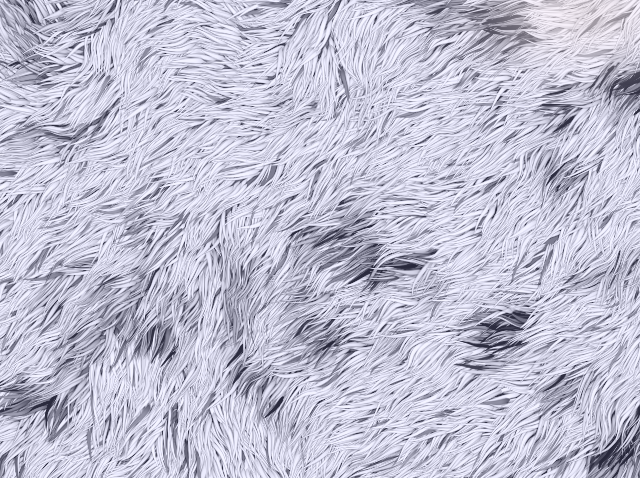
Give the GLSL for this texture, as a Shadertoy shader.

```glsl
#define CELL 0.040
#define REACH 3
#define STRANDS 20
#define HAIR_LENGTH 0.092
#define HAIR_WIDTH 0.0045
#define CLUMPING 0.4
#define SHADOW 0.25
#define FOLD_DEPTH 0.70
#define WAVINESS 0.012
#define UNDERCOAT 0.5
#define COOL_TINT vec3(0.0, 0.0, 0.075)
#define WARM_GLOW vec3(0.99, 0.94, 0.94)

vec3 hash3(vec2 p) {
    vec3 q = fract(p.xyx * vec3(0.1031, 0.1030, 0.0973));
    q += dot(q, q.yxz + 33.33);
    return fract((q.xxy + q.yzz) * q.zyx);
}

float noise(vec2 p) {
    vec2 i = floor(p), f = fract(p);
    f = f * f * (3.0 - 2.0 * f);
    vec2 e = vec2(0.0, 1.0);
    return mix(mix(hash3(i).x, hash3(i + e.yx).x, f.x),
               mix(hash3(i + e.xy).x, hash3(i + e.yy).x, f.x), f.y);
}

// Signed horizontal distance to the parting between both halves of the pelt
float parting(vec2 p) {
    return p.x - 0.53 + 0.3 * (p.y - 0.4) - 0.03 * sin(p.y * 15.0);
}

// Direction in which the hair tips point, as an angle
float combAngle(vec2 p) {
    float side = parting(p);
    float left = 0.65 + 0.9 * p.x + 0.8 * (0.5 - p.y);
    float right = 0.42 + 0.55 * exp(-6.0 * max(side, 0.0))
                + 0.45 * smoothstep(1.1, 1.35, p.x) - 0.25 * (p.y - 0.5);
    float unruly = smoothstep(0.65, 0.95, p.y) * (1.0 - smoothstep(0.6, 0.95, p.x));
    float swirl = (noise(p * 4.5 + 3.7) - 0.5) * (0.8 + 2.2 * unruly);
    float ripple = (noise(p * 11.0 + 17.0) - 0.5) * 0.6;
    return 3.14159 + mix(left, right, smoothstep(-0.06, 0.1, side)) + swirl + ripple;
}

// Dark hollows where the pelt folds
float foldAmount(vec2 p) {
    float side = parting(p) / 0.03;
    float seam = exp(-side * side) * smoothstep(0.1, 0.3, p.y)
               * (1.0 - smoothstep(0.45, 0.62, p.y));
    float hollows = noise(p * vec2(5.0, 8.0) + 8.3) * 0.6 + noise(p * 15.0) * 0.4;
    return clamp(0.7 * seam + smoothstep(0.56, 0.86, hollows), 0.0, 1.0);
}

// Paint the hairs of one lock over the tone so far
float paintLock(float tone, vec2 id, vec2 p, float pixel) {
    vec3 lock = hash3(id + 71.0);
    vec2 center = (id + 0.5 + 0.5 * (lock.xy - 0.5)) * CELL;
    float angle = combAngle(center) + (lock.z - 0.5) * 0.3;
    vec2 along = vec2(cos(angle), sin(angle));
    vec2 q = p - center;
    q = vec2(dot(q, along), dot(q, vec2(-along.y, along.x)));
    if (q.x < -CELL || q.x > HAIR_LENGTH + CELL || abs(q.y) > 2.0 * CELL) return tone;

    float fold = foldAmount(center);
    float lockBend = (lock.x - 0.5) * 0.7;
    for (int k = 0; k < STRANDS; k++) {
        vec3 a = hash3(id * 3.0 + float(k) * vec2(17.3, 41.7) + 200.0);
        vec3 b = hash3(id * 5.0 + float(k) * vec2(29.1, 13.9) + 500.0);
        vec2 root = (a.xy - 0.5) * 1.6 * CELL;
        float size = HAIR_LENGTH * mix(0.6, 1.0, a.z);
        float u = (q.x - root.x) / size;
        if (u <= 0.0 || u >= 1.0) continue;

        // Tapered, curved strand that leans towards the tip of its lock
        float bend = lockBend + (b.x - 0.5) * 0.2;
        float spine = root.y * (1.0 - CLUMPING * u)
                    + size * (bend * u * u + (b.y - 0.5) * 0.15 * u);
        float width = HAIR_WIDTH * mix(0.5, 1.25, b.z)
                    * smoothstep(0.0, 0.2, u) * pow(1.0 - u, 0.6);
        float v = abs(q.y - spine);
        float presence = min(1.0, 2.0 * width / pixel);
        float halo = 1.0 - smoothstep(0.6 * width, 2.0 * width + 0.5 * pixel, v);
        tone *= 1.0 - SHADOW * halo * presence;

        // Lit hair with a shaded root; some hairs are dark, more so in folds
        float across = min(v / max(width, 0.0001), 1.0);
        float shade = mix(0.88, 0.98, fract(a.z * 7.0 + b.x));
        shade *= mix(0.78, 1.0, smoothstep(0.0, 0.4, u)) * (1.0 - 0.06 * across * across);
        float pick = fract(b.y * 9.0 + a.x);
        shade *= 1.0 - 0.4 * step(0.94, pick);
        shade *= 1.0 - FOLD_DEPTH * fold * mix(0.2, 1.0, pick);
        float cover = clamp(0.5 - (v - width) / (1.4 * pixel), 0.0, 1.0);
        tone = mix(tone, shade, cover * presence);
    }
    return tone;
}

// Deepen the shadows and level off the lit hairs
float grade(float tone) {
    float depth = 1.06 - pow(tone, 0.93);
    return max(0.972 - 1.69 * depth * depth, 0.1 + 0.25 * tone);
}

void mainImage(out vec4 fragColor, in vec2 fragCoord) {
    float pixel = 1.0 / iResolution.y;
    vec2 p = fragCoord * pixel;

    // Gentle warp that makes neighbouring hairs wave together
    vec2 waved = p + WAVINESS * (vec2(noise(p * 22.0), noise(p * 22.0 + 50.0)) - 0.5);
    vec2 home = floor(waved / CELL);

    // Lower locks first, so that tips overlap the roots below them
    float tone = UNDERCOAT;
    for (int j = -REACH; j <= REACH; j++)
        for (int i = -REACH; i <= REACH; i++)
            tone = paintLock(tone, home + vec2(i, j), waved, pixel);

    vec3 color = vec3(grade(tone)) + COOL_TINT;

    // Warm light in the upper right corner
    vec2 toGlow = (p - vec2(1.22, 0.98)) * vec2(4.5, 8.0);
    color = mix(color, WARM_GLOW, 0.55 * exp(-dot(toGlow, toGlow)));
    fragColor = vec4(clamp(color, 0.0, 1.0), 1.0);
}
```
